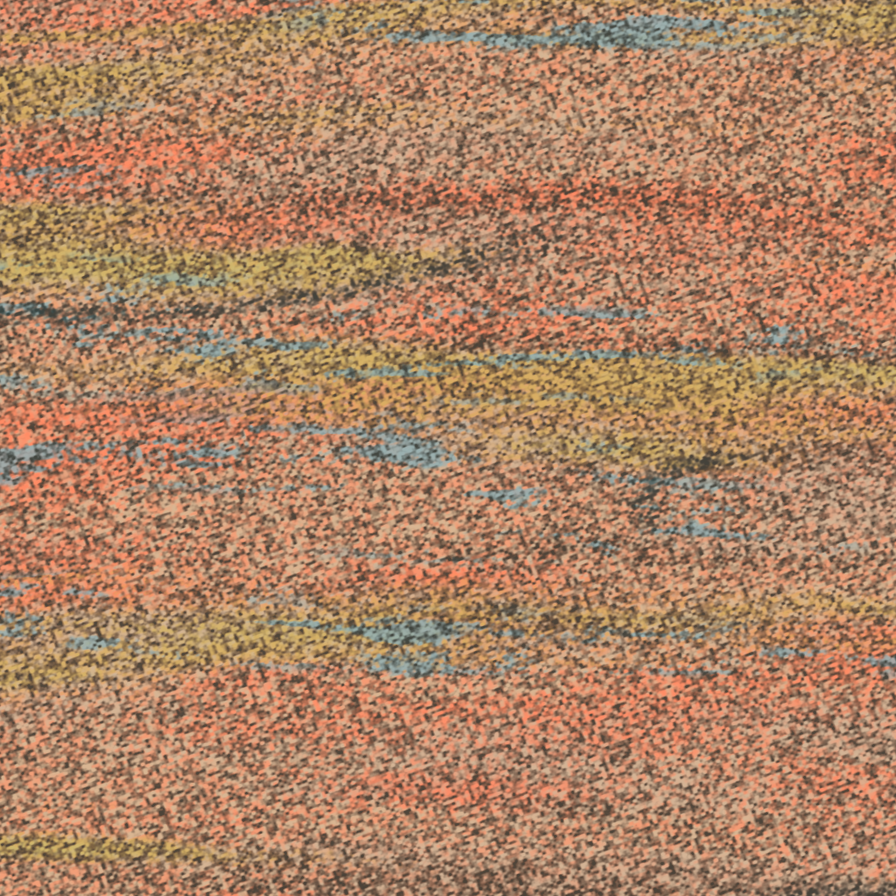
This texture is drawn by a WebGL 2 fragment shader. Its source:

```glsl
#version 300 es
precision highp float;

uniform vec2 u_resolution;
out vec4 fragColor;

float hash(vec2 cell) {
    vec3 h = fract(cell.xyx * vec3(0.1031, 0.1030, 0.0973));
    h += dot(h, h.yzx + 33.33);
    return fract((h.x + h.y) * h.z);
}

float noise(vec2 p) {
    vec2 cell = floor(p);
    vec2 f = fract(p);
    f = f * f * (3.0 - 2.0 * f);
    float low = mix(hash(cell), hash(cell + vec2(1, 0)), f.x);
    float high = mix(hash(cell + vec2(0, 1)), hash(cell + vec2(1, 1)), f.x);
    return mix(low, high, f.y);
}

// Two-octave noise, stretched by unequal frequencies
float layered(vec2 p, vec2 frequency, float seed) {
    vec2 q = p * frequency + seed;
    return 0.65 * noise(q) + 0.35 * noise(q * 2.3 + seed);
}

mat2 rotation(float angle) {
    float c = cos(angle), s = sin(angle);
    return mat2(c, -s, s, c);
}

void main() {
    vec2 uv = gl_FragCoord.xy / u_resolution.y;

    // Gently bent strata: rising near the top, sinking near the bottom
    vec2 strata = uv;
    strata.y -= 0.09 * (uv.y - 0.4) * uv.x;
    strata.y += 0.03 * (noise(uv * vec2(2.0, 4.0) + 7.0) - 0.5);
    strata.y += 0.014 * (noise(uv * vec2(11.0, 18.0) + 31.0) - 0.5);

    // Fine slanted grains for lightness and tint
    vec2 grainUv = rotation(0.35) * uv;
    float grain = 0.8 * noise(grainUv * vec2(225.0, 300.0) + 11.0)
                + 0.2 * noise(grainUv * vec2(370.0, 420.0) + 19.0);
    float tint = noise(grainUv * vec2(190.0, 260.0) + 57.0);
    float ragged = 0.22 * (tint - 0.5);

    // Masks of the coloured strata
    float red = smoothstep(0.48, 0.86, layered(strata, vec2(1.8, 15.0), 3.0) + ragged);
    float olive = smoothstep(0.58, 0.84, layered(strata, vec2(1.3, 19.0), 23.0) + ragged);
    float grey = smoothstep(0.42, 0.82, layered(strata, vec2(2.0, 21.0), 41.0) - ragged);
    float teal = smoothstep(0.58, 0.78, layered(strata, vec2(9.0, 62.0), 67.0) - ragged)
               * smoothstep(0.56, 0.76, noise(strata * vec2(1.6, 15.0) + 83.0));
    float shade = smoothstep(0.58, 0.85, layered(strata, vec2(1.4, 27.0), 97.0));

    // Thin dark seams along contour lines
    float contour = abs(noise(strata * vec2(0.8, 7.0) + 113.0) - 0.5);
    float seam = (1.0 - smoothstep(0.004, 0.03, contour))
               * smoothstep(0.52, 0.72, noise(strata * vec2(2.0, 9.0) + 131.0));

    // Clay ground with tinted strata
    vec3 color = mix(vec3(0.67, 0.56, 0.45), vec3(0.75, 0.49, 0.37), smoothstep(0.15, 0.85, tint));
    color = mix(color, vec3(0.64, 0.55, 0.47), 0.55 * grey);
    color = mix(color, vec3(0.84, 0.38, 0.26), 0.55 * red);
    color = mix(color, vec3(0.63, 0.57, 0.30), 0.75 * olive);
    color = mix(color, vec3(0.42, 0.54, 0.57), 0.75 * teal);

    // Grain contrast with sparse dark pits, deepened in shade and seams
    float light = smoothstep(0.02, 0.88, grain + 0.06 - 0.11 * shade - 0.18 * seam);
    vec3 pit = mix(vec3(0.33, 0.25, 0.20), vec3(0.20, 0.28, 0.28), 0.6 * teal + 0.4 * seam);
    color = mix(pit, color * 1.27, light);

    // Darkest specks lean to cool green
    float speck = smoothstep(0.26, 0.10, grain - 0.05 * shade);
    color = mix(color, vec3(0.25, 0.26, 0.23), 0.5 * speck);

    fragColor = vec4(clamp(color, 0.0, 1.0), 1.0);
}
```
